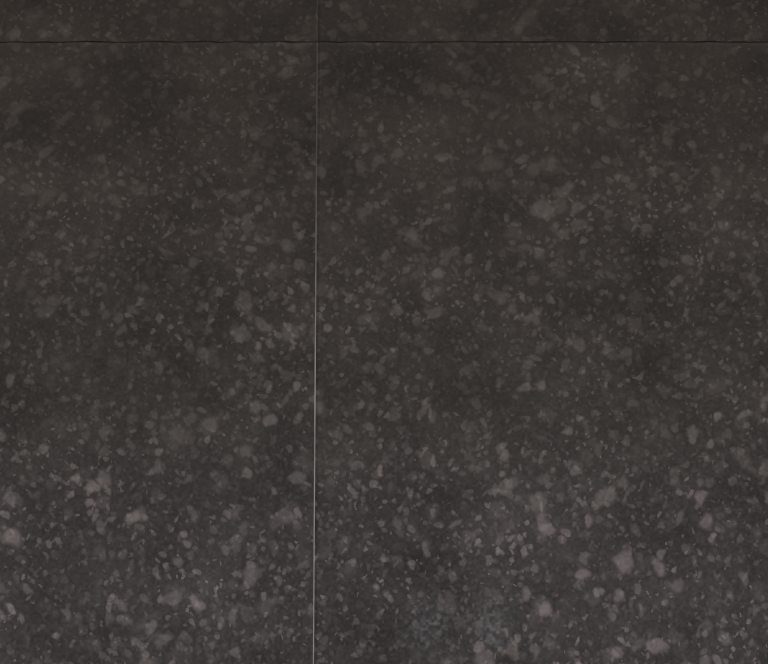
A Shadertoy shader for this texture:

```glsl
// Dark speckled granite tiles with a pale upright joint and a thin dark cross joint.

// Stone colours, far (top) and near (bottom)
const vec3 BASE_FAR = vec3(0.200, 0.181, 0.167);
const vec3 BASE_NEAR = vec3(0.232, 0.220, 0.217);
const vec3 CHIP_FAR = vec3(0.305, 0.280, 0.263);
const vec3 CHIP_NEAR = vec3(0.490, 0.453, 0.445);
const vec3 DUST = vec3(0.42, 0.43, 0.45);
const vec3 GROUT_FAR = vec3(0.27, 0.25, 0.24);
const vec3 GROUT_NEAR = vec3(0.52, 0.50, 0.49);
const vec3 GAP = vec3(0.10, 0.09, 0.085);

// Layout, in units of the canvas height
const float CROSS_Y = 0.937;      // height of the dark joint
const float JOINT_BOTTOM = 0.472; // upright joint at the lower edge
const float JOINT_LEAN = 0.006;   // its drift to the right over the height
const float JOINT_HALF = 0.0009;
const float GAP_HALF = 0.0009;

// Chips
const int LAYERS = 4;
const float COARSE_CELLS = 26.0;  // cells per height in the coarsest layer
const float LAYER_STEP = 1.45;    // growth of cell count per layer
const float WARP = 0.32;          // raggedness of the chip outlines, in cells
const float MOTTLE = 0.16;        // broad light and dark clouds
const float GRAIN = 0.028;

vec2 hash22(vec2 p) {
    vec3 q = fract(p.xyx * vec3(0.1031, 0.1030, 0.0973));
    q += dot(q, q.yzx + 33.33);
    return fract((q.xx + q.yz) * q.zy);
}

vec2 noise2(vec2 p) {
    vec2 i = floor(p), f = fract(p);
    f = f * f * (3.0 - 2.0 * f);
    vec2 low = mix(hash22(i), hash22(i + vec2(1, 0)), f.x);
    vec2 high = mix(hash22(i + vec2(0, 1)), hash22(i + vec2(1, 1)), f.x);
    return mix(low, high, f.y);
}

// Strongest chip of one jittered layer; p is in cells
float chipLayer(vec2 p, float seed) {
    vec2 cell = floor(p);
    float cover = 0.0;
    for (int y = -1; y <= 1; y++)
    for (int x = -1; x <= 1; x++) {
        vec2 id = cell + vec2(x, y);
        vec2 place = hash22(id + seed);
        vec2 form = hash22(id + seed + 57.3);
        vec2 look = hash22(id + seed + 113.7);
        vec2 d = p - id - place;
        float angle = 1.57 + (form.x - 0.5) * 2.0;
        float c = cos(angle), s = sin(angle);
        d = vec2(c * d.x + s * d.y, c * d.y - s * d.x);
        d.y *= 1.0 + 0.8 * form.y;
        float radius = mix(0.20, 0.48, look.x * look.x);
        float body = 1.0 - smoothstep(radius * 0.5, radius * 1.25, length(d));
        cover = max(cover, body * mix(0.06, 0.85, look.y * look.y));
    }
    return cover;
}

// Combined chip coverage, thinned in patches
float chips(vec2 p) {
    float clear = 1.0, cells = COARSE_CELLS;
    for (int i = 0; i < LAYERS; i++) {
        float seed = 19.0 * float(i);
        float patchy = mix(0.35, 1.15, noise2(p * 7.0 + seed).x);
        vec2 q = p * cells;
        q += WARP * (noise2(q * 1.9 + seed) - 0.5) + 0.4 * WARP * (noise2(q * 4.5) - 0.5);
        clear *= 1.0 - 0.80 * patchy * chipLayer(q, seed);
        cells *= LAYER_STEP;
    }
    return 1.0 - clear;
}

float line(float d, float halfWidth, float pixel) {
    return 1.0 - smoothstep(halfWidth - 0.5 * pixel, halfWidth + 0.7 * pixel, abs(d));
}

void mainImage(out vec4 fragColor, in vec2 fragCoord) {
    vec2 p = fragCoord / iResolution.y;
    float pixel = 1.0 / iResolution.y;
    float near = 1.0 - smoothstep(-0.1, 1.0, p.y);

    // Each tile shows its own piece of stone
    float jointD = p.x - JOINT_BOTTOM - JOINT_LEAN * p.y;
    float crossD = p.y - CROSS_Y - 0.0016 * (noise2(p * vec2(45.0, 0.0)).x - 0.5);
    vec2 tile = vec2(step(0.0, jointD), step(0.0, crossD));
    vec2 stone = p * vec2(1.0, 1.0 + 0.12 * p.y) + tile * vec2(3.7, 5.3) + 2.0;

    // Stone body, chips and fine grain
    vec3 col = mix(BASE_FAR, BASE_NEAR, near);
    col = mix(col, mix(CHIP_FAR, CHIP_NEAR, near), chips(stone));
    float clouds = 0.5 * (noise2(stone * 9.0).x + noise2(stone * 19.0).y);
    col *= 1.0 + MOTTLE * (clouds - 0.5) * 2.0;
    col += GRAIN * (noise2(stone * 260.0).x - 0.5) * (0.6 + near);
    col *= 1.0 - 0.05 * tile.y;

    // Two dusty smudges near the lower edge
    float speck = noise2(p * 230.0).y;
    for (int i = 0; i < 2; i++) {
        vec2 d = (p - vec2(0.642 + 0.098 * float(i), 0.066)) / vec2(0.031, 0.045);
        d += 0.6 * (noise2(p * 28.0) - 0.5);
        col = mix(col, DUST, exp(-dot(d, d)) * (0.10 + 0.60 * speck * speck));
    }

    // Upright joint with a shaded flank, faint beyond the cross joint
    float worn = 0.70 + 0.30 * noise2(vec2(3.0, p.y * 38.0)).x;
    col *= 1.0 - 0.12 * line(jointD - 0.0030, 0.0016, pixel);
    vec3 grout = mix(GROUT_FAR, GROUT_NEAR, smoothstep(0.0, 0.55, near));
    col = mix(col, grout, line(jointD, JOINT_HALF, pixel) * worn * (1.0 - 0.55 * tile.y));

    // Cross joint, broken in places, with a faint lit lip
    float broken = mix(0.45, 1.0, noise2(vec2(p.x * 55.0, 9.0)).y);
    col += 0.010 * line(crossD + 0.0040, 0.0012, pixel);
    col = mix(col, GAP, line(crossD, GAP_HALF, pixel) * broken);

    fragColor = vec4(clamp(col, 0.0, 1.0), 1.0);
}
```
